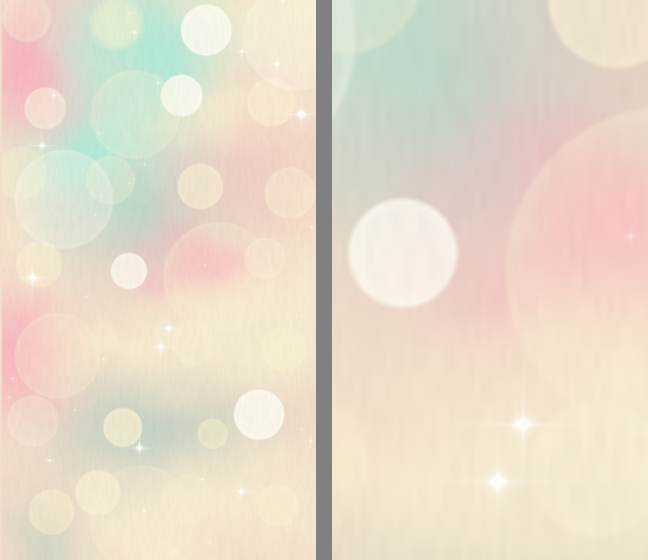
Left, the full canvas; right, a detail of the centre.
A WebGL 1 fragment shader for this background:

```glsl
precision highp float;
// Pastel bokeh: soft mint, pink and cream glows blended over a peach ground,
// with pale lens discs spread by a low-discrepancy sequence and cross-shaped
// sparkles added on top. Lengths are in canvas widths, origin at lower left.

uniform vec2 u_resolution;

float hash(float n) {
  return fract(sin(n * 12.9898 + 4.137) * 43758.5453);
}

float hash2(vec2 p) {
  return fract(sin(dot(p, vec2(127.1, 311.7))) * 43758.5453);
}

float noise(vec2 p) {
  vec2 i = floor(p), f = fract(p);
  f = f * f * (3.0 - 2.0 * f);
  vec2 e = vec2(0.0, 1.0);
  return mix(mix(hash2(i), hash2(i + e.yx), f.x),
             mix(hash2(i + e.xy), hash2(i + e.yy), f.x), f.y);
}

float fbm(vec2 p) {
  float sum = 0.0, amp = 0.55;
  for (int i = 0; i < 3; i++) {
    sum += amp * noise(p);
    p = p * 2.03 + 7.1;
    amp *= 0.5;
  }
  return sum;
}

// Weight of a wide elliptical glow.
float glow(vec2 p, vec2 center, vec2 radius) {
  vec2 q = (p - center) / radius;
  return exp(-dot(q, q));
}

vec3 backdrop(vec2 p) {
  vec2 warp = vec2(fbm(p * 3.5), fbm(p * 3.5 + 19.0)) - 0.48;
  vec2 q = p + 0.22 * warp;
  vec3 cream = vec3(0.96, 0.92, 0.81);
  vec3 mint = vec3(0.69, 0.91, 0.84);
  vec3 sage = vec3(0.74, 0.81, 0.76);
  vec3 rose = vec3(0.94, 0.79, 0.76);
  vec3 pink = vec3(0.97, 0.69, 0.74);

  vec3 col = mix(vec3(0.95, 0.86, 0.79), cream, smoothstep(0.3, 0.65, fbm(p * 2.6 + 3.0)));
  // Rose to the upper right, sage across the middle and the lower part
  col = mix(col, rose, 0.85 * glow(q, vec2(0.75, 1.25), vec2(0.33, 0.28)));
  col = mix(col, rose, 0.6 * glow(q, vec2(0.12, 1.72), vec2(0.3, 0.16)));
  col = mix(col, sage, 0.85 * glow(q, vec2(0.46, 1.08), vec2(0.22, 0.16)));
  col = mix(col, sage, 0.9 * glow(q, vec2(0.48, 0.43), vec2(0.32, 0.18)));
  col = mix(col, sage, 0.6 * glow(q, vec2(0.10, 0.06), vec2(0.14, 0.12)));
  // Mint column from the top
  col = mix(col, mint, 0.95 * glow(q, vec2(0.48, 1.62), vec2(0.20, 0.20)));
  col = mix(col, mint, 0.95 * glow(q, vec2(0.32, 1.32), vec2(0.20, 0.26)));
  // Pink accents
  col = mix(col, pink, 0.9 * glow(q, vec2(0.08, 1.58), vec2(0.12, 0.20)));
  col = mix(col, pink, 0.9 * glow(q, vec2(0.02, 0.66), vec2(0.17, 0.20)));
  col = mix(col, pink, 0.85 * glow(q, vec2(0.64, 0.92), vec2(0.14, 0.10)));
  // Cream light
  col = mix(col, cream, 0.8 * glow(q, vec2(0.68, 1.42), vec2(0.20, 0.08)));
  col = mix(col, cream, 0.8 * glow(q, vec2(0.45, 0.68), vec2(0.28, 0.11)));
  return mix(col, cream, 0.8 * glow(q, vec2(0.72, 0.18), vec2(0.36, 0.18)));
}

// Pale lens discs: a few wide and faint, the rest small and denser.
vec3 addDiscs(vec3 col, vec2 p, float top) {
  for (int i = 0; i < 30; i++) {
    float n = float(i);
    vec2 center = fract(vec2(0.31, 0.12) + n * vec2(0.7549, 0.5698)) * vec2(1.0, top);
    float wide = step(23.5, n);
    float radius = mix(mix(0.035, 0.085, sqrt(hash(n))), 0.12 + 0.07 * hash(n), wide);
    float alpha = mix(0.25 + 0.6 * pow(hash(n + 40.0), 1.5), 0.24, wide);
    float blur = mix(0.004, 0.022, step(0.72, hash(n + 80.0)) * (1.0 - wide));
    float d = length(p - center) - radius;
    float fill = 1.0 - smoothstep(-blur, blur, d);
    float rim = 0.1 * smoothstep(-0.02, 0.0, d);
    vec3 tint = mix(vec3(0.97, 0.95, 0.80), vec3(0.98, 0.92, 0.87), hash(n + 120.0));
    tint = mix(tint, vec3(0.99, 0.98, 0.94), step(0.78, hash(n + 40.0)));
    col = mix(col, tint, fill * min(alpha + rim, 1.0));
  }
  return col;
}

// Cross-shaped sparkles with a round core; only a few are large.
float sparkles(vec2 p, float top) {
  float light = 0.0;
  for (int i = 0; i < 36; i++) {
    float n = float(i);
    vec2 center = vec2(hash(n + 200.0), top * fract(0.2 + n * 0.618));
    float size = 0.007 + 0.035 * pow(hash(n + 300.0), 4.0);
    float power = 0.25 + 0.75 * pow(hash(n + 300.0), 3.0);
    vec2 a = abs(p - center);
    vec2 ray = exp(-a.yx / 0.0022 - a / size);
    float core = exp(-dot(a, a) / (size * size * 0.09));
    float halo = 0.3 * exp(-length(a) / (size * 0.5));
    light += power * (0.75 * (ray.x + ray.y) + core + halo);
  }
  return min(light, 1.0);
}

void main() {
  vec2 p = gl_FragCoord.xy / u_resolution.x;
  float top = u_resolution.y / u_resolution.x;
  vec3 col = addDiscs(backdrop(p * vec2(1.0, 1.778 / top)), p, top);
  col = mix(col, vec3(1.0, 0.99, 0.96), sparkles(p, top));
  // Faint upright paper fibres and a pale left border
  col += 0.018 * (noise(p * vec2(150.0, 35.0)) - 0.5);
  col = mix(vec3(0.95, 0.87, 0.80), col, smoothstep(0.004, 0.008, p.x));
  gl_FragColor = vec4(clamp(col, 0.0, 1.0), 1.0);
}
```
